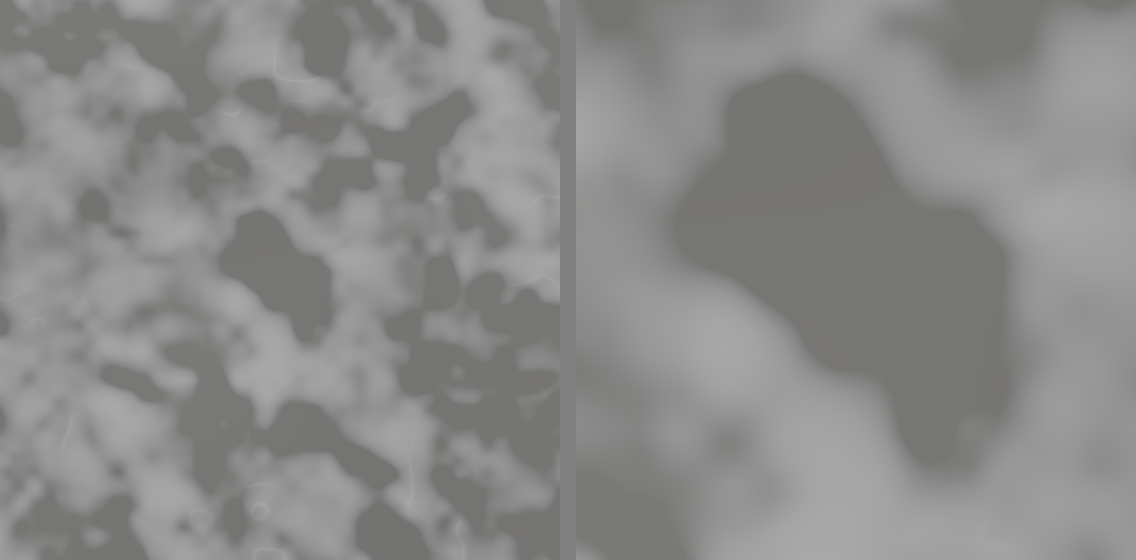
Left, the full canvas; right, a detail of the centre.
Give the GLSL for this texture, as a three.js fragment shader.

```glsl
// Soft grey relief: pale, blurred lumps standing over flat dark hollows.
// Layered value noise, partly stretched along a falling diagonal, is cut off
// at a floor level; thin, broken creases catch light on the raised parts.
#define LUMP_SCALE 11.0
#define DETAIL_SCALE 19.0
#define GRAIN_SCALE 34.0
#define FLOOR_LEVEL 0.40
#define RISE 5.0
#define FLOOR_GREY 0.462
#define RELIEF 0.21
#define CREASE_WIDTH 0.022
#define CREASE_LIGHT 0.045

varying vec2 vUv;

float hash(vec2 cell) {
  return fract(sin(dot(cell, vec2(127.1, 311.7))) * 43758.5453);
}

float valueNoise(vec2 p) {
  vec2 cell = floor(p);
  vec2 f = fract(p);
  vec2 blend = f * f * (3.0 - 2.0 * f);
  float low = mix(hash(cell), hash(cell + vec2(1.0, 0.0)), blend.x);
  float high = mix(hash(cell + vec2(0.0, 1.0)), hash(cell + vec2(1.0)), blend.x);
  return mix(low, high, blend.y);
}

// Coordinates along and across the falling diagonal, longer along it
vec2 diagonal(vec2 p) {
  const vec2 along = vec2(0.77, -0.64);
  return vec2(dot(p, along) * 0.72, dot(p, vec2(-along.y, along.x)) * 1.35);
}

float reliefHeight(vec2 p) {
  float lumps = valueNoise(diagonal(p) * LUMP_SCALE + 7.0);
  float detail = valueNoise(p * DETAIL_SCALE + 31.0);
  float grain = valueNoise(p * GRAIN_SCALE + 63.0);
  return 0.47 * lumps + 0.35 * detail + 0.18 * grain;
}

// Thin lines along the middle level of a noise, kept in scattered stretches
float creases(vec2 p) {
  float n = valueNoise(p * 13.0 + 90.0) * 0.7 + valueNoise(p * 26.0 + 120.0) * 0.3;
  float stretches = smoothstep(0.5, 0.8, valueNoise(p * 9.0 + 150.0));
  return exp(-abs(n - 0.5) / CREASE_WIDTH) * stretches;
}

void main() {
  // Bend the plane a little so the outlines wander
  vec2 bend = vec2(valueNoise(vUv * 8.0 + 200.0), valueNoise(vUv * 8.0 + 240.0)) - 0.5;
  vec2 p = vUv + bend * 0.035;

  // Steep at the rim of a hollow, levelling off towards the tops
  float height = reliefHeight(p);
  float raised = 1.0 - exp(-RISE * max(height - FLOOR_LEVEL, 0.0));

  // Broad drift of shade, then creases on the raised ground only
  float drift = (valueNoise(vUv * 3.0 + 280.0) - 0.5) * 0.03;
  float grey = FLOOR_GREY + RELIEF * raised + drift;
  grey += CREASE_LIGHT * creases(p) * smoothstep(0.15, 0.5, raised);

  // Hollows are very slightly warm
  vec3 warmth = vec3(0.002, 0.001, -0.004) * (1.0 - raised);
  gl_FragColor = vec4(vec3(grey) + warmth, 1.0);
}
```
